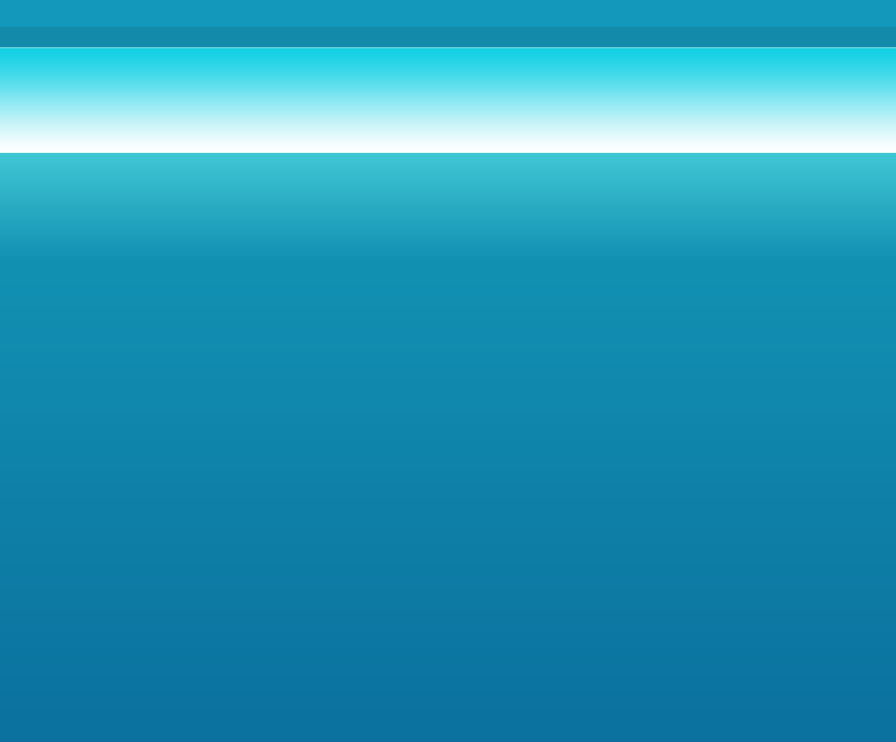
Give the GLSL for this background, as a Shadertoy shader.

```glsl
// Calm blue water below a bright white horizon glow and a flat two-tone header.

// Heights are fractions of the canvas, measured from the bottom.
#define BAND_BASE 0.9638
#define RIM_BASE 0.9365
#define RIM_WIDTH 0.0018
#define HORIZON 0.7940
#define SHALLOW_END 0.6500
#define GLOW_EASE 0.5

const vec3 BAND_COLOR = vec3(0.075, 0.592, 0.730);
const vec3 SHADE_COLOR = vec3(0.080, 0.540, 0.665);
const vec3 RIM_COLOR = vec3(0.420, 0.840, 0.890);
const vec3 GLOW_CYAN = vec3(0.065, 0.815, 0.892);
const vec3 GLOW_WHITE = vec3(1.0);
const vec3 SHALLOW_COLOR = vec3(0.250, 0.780, 0.830);
const vec3 WATER_COLOR = vec3(0.070, 0.567, 0.698);
const vec3 DEEP_COLOR = vec3(0.043, 0.440, 0.620);

// Antialiased step that rises above the given height.
float above(float height, float y) {
    return clamp((y - height) * iResolution.y + 0.5, 0.0, 1.0);
}

// Position between two heights, limited to 0..1.
float ramp(float start, float end, float y) {
    return clamp((y - start) / (end - start), 0.0, 1.0);
}

// Deep water fading up into the lit shallows.
vec3 waterColor(float y) {
    vec3 body = mix(DEEP_COLOR, WATER_COLOR, ramp(0.0, SHALLOW_END, y));
    return mix(body, SHALLOW_COLOR, ramp(SHALLOW_END, HORIZON, y));
}

// White light at the horizon turning cyan with height.
vec3 glowColor(float y) {
    float t = ramp(RIM_BASE, HORIZON, y);
    float eased = mix(t, smoothstep(0.0, 1.0, t), GLOW_EASE);
    return mix(GLOW_CYAN, GLOW_WHITE, eased);
}

void mainImage(out vec4 fragColor, in vec2 fragCoord) {
    float y = fragCoord.y / iResolution.y;

    // Stack the layers from the bottom upward.
    vec3 color = waterColor(y);
    color = mix(color, glowColor(y), above(HORIZON, y));
    color = mix(color, RIM_COLOR, above(RIM_BASE - RIM_WIDTH, y));
    color = mix(color, SHADE_COLOR, above(RIM_BASE, y));
    color = mix(color, BAND_COLOR, above(BAND_BASE, y));

    fragColor = vec4(color, 1.0);
}
```
